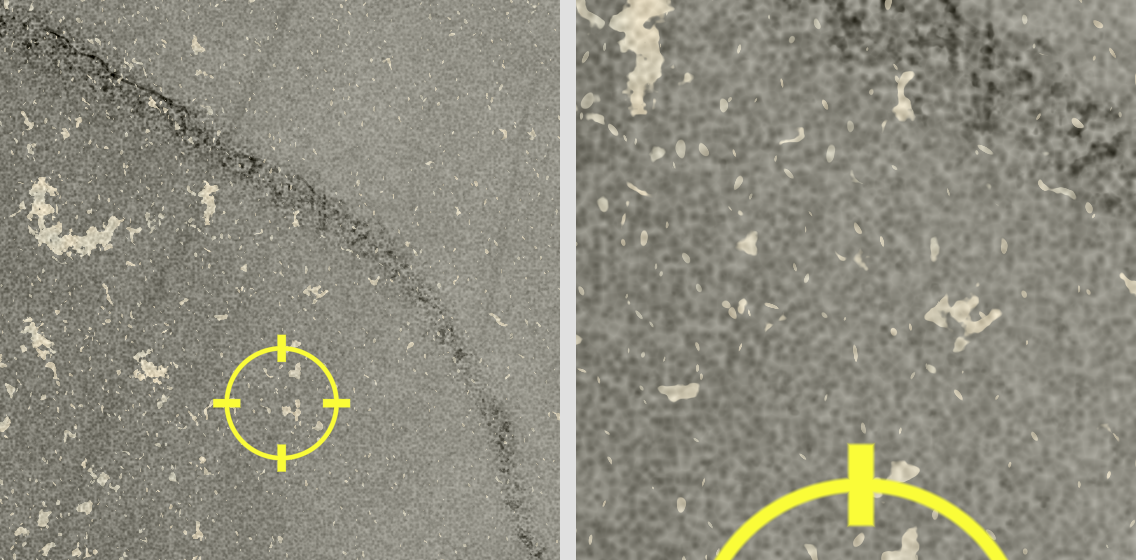
Left: the whole. Right: its middle third, enlarged.
Give the GLSL for this texture, as a Shadertoy shader.

```glsl
// Worn grey asphalt with a crumbling diagonal ridge, pale chips and a yellow reticle.
// Cellular and value noise give the grain; a curve gives the ridge; hashed cells
// scatter the chips, and distance functions draw the worn patches and the reticle.

const vec3 DARK_TINT = vec3(0.012, 0.006, -0.034);
const vec3 CHIP_GREY = vec3(0.78, 0.77, 0.70);
const vec3 CHIP_CREAM = vec3(0.90, 0.85, 0.74);
const vec3 YELLOW = vec3(0.98, 0.99, 0.22);
const float TONE_LEFT = 0.480;
const float TONE_RIGHT = 0.578;
const float GRAIN = 0.17;
const float PIT_DEPTH = 0.20;
const vec2 RETICLE_CENTER = vec2(0.503, 0.280);
const float RETICLE_RADIUS = 0.098;
const float RING_HALF_WIDTH = 0.0042;
const vec2 TICK_HALF_SIZE = vec2(0.0243, 0.0076);
const float EDGE = 0.0014;

// Worn patches as segments: start.xy, end.xy
const int PATCH_COUNT = 6;
const vec4 PATCHES[PATCH_COUNT] = vec4[](
    vec4(0.075, 0.665, 0.072, 0.590), vec4(0.072, 0.585, 0.140, 0.562),
    vec4(0.140, 0.562, 0.198, 0.598), vec4(0.250, 0.352, 0.292, 0.328),
    vec4(0.376, 0.660, 0.377, 0.615), vec4(0.056, 0.405, 0.078, 0.392));

vec2 hash2(vec2 p) {
    vec3 q = fract(p.xyx * vec3(0.1031, 0.1030, 0.0973));
    q += dot(q, q.yzx + 33.33);
    return fract((q.xx + q.yz) * q.zy);
}

float noise(vec2 p) {
    vec2 i = floor(p), f = fract(p);
    f = f * f * (3.0 - 2.0 * f);
    return mix(mix(hash2(i).x, hash2(i + vec2(1, 0)).x, f.x),
               mix(hash2(i + vec2(0, 1)).x, hash2(i + vec2(1, 1)).x, f.x), f.y);
}

float layeredNoise(vec2 p) {
    return 0.55 * noise(p) + 0.30 * noise(p * 2.1 + 17.0) + 0.15 * noise(p * 4.3 + 41.0);
}

// Distance to the nearest scattered cell point
float cellular(vec2 p) {
    vec2 cell = floor(p);
    float nearest = 2.0;
    for (int y = -1; y <= 1; y++)
    for (int x = -1; x <= 1; x++) {
        vec2 c = cell + vec2(x, y);
        nearest = min(nearest, length(c + hash2(c) - p));
    }
    return nearest;
}

// Ragged elongated chips, one candidate per cell; size is in cell units
float chips(vec2 p, float density, float size, float ragged) {
    vec2 cell = floor(p);
    float cover = 0.0;
    for (int y = -1; y <= 1; y++)
    for (int x = -1; x <= 1; x++) {
        vec2 c = cell + vec2(x, y);
        vec2 pick = hash2(c + 71.0), shape = hash2(c + 139.0);
        float angle = 1.3 * (shape.x - 0.65);
        vec2 d = p - c - hash2(c);
        d = mat2(cos(angle), sin(angle), -sin(angle), cos(angle)) * d;
        float radius = size * mix(0.3, 1.0, pick.y * pick.y);
        float dist = length(d * vec2(1.5 + 1.4 * shape.y, 1.0)) - radius + ragged * size;
        cover = max(cover, step(pick.x, density) * smoothstep(0.05, -0.05, dist));
    }
    return cover;
}

float segment(vec2 p, vec2 a, vec2 b) {
    vec2 pa = p - a, ba = b - a;
    return length(pa - ba * clamp(dot(pa, ba) / dot(ba, ba), 0.0, 1.0));
}

// Signed distance to the ridge, positive above it
float ridgeDistance(vec2 p) {
    float bend = pow(p.x, 8.4);
    float height = 0.97 - 0.6 * p.x - 0.65 * bend * p.x;
    return (p.y - height) / length(vec2(1.0, 0.6 + 6.1 * bend));
}

float reticle(vec2 p) {
    float ring = abs(length(p) - RETICLE_RADIUS) - RING_HALF_WIDTH;
    vec2 q = abs(p);
    q = vec2(max(q.x, q.y), min(q.x, q.y));
    vec2 box = abs(q - vec2(RETICLE_RADIUS, 0.0)) - TICK_HALF_SIZE;
    return min(ring, max(box.x, box.y));
}

void mainImage(out vec4 fragColor, in vec2 fragCoord) {
    vec2 uv = fragCoord / iResolution.xy;
    float broad = layeredNoise(uv * 9.0) - 0.5;
    float rough = layeredNoise(uv * 95.0) - 0.5;
    vec2 warp = vec2(noise(uv * 75.0), noise(uv * 75.0 + 53.0)) - 0.5;

    // Broad tone, ridge and soft tyre streaks
    float side = ridgeDistance(uv) + 0.025 * broad;
    float width = mix(0.052, 0.020, uv.x);
    float ridge = exp(-pow(side / width, 2.0));
    float light = smoothstep(0.05, 0.95, uv.x + 0.2 * smoothstep(-0.04, 0.06, side));
    float tone = mix(TONE_LEFT, TONE_RIGHT, light) + 0.06 * broad - 0.045 * ridge;
    tone -= 0.045 * smoothstep(0.022, 0.0, segment(uv, vec2(0.53, 1.02), vec2(0.28, 0.48)));
    tone -= 0.025 * smoothstep(0.035, 0.0, segment(uv, vec2(0.28, 0.48), vec2(0.08, 0.0)));
    tone -= 0.040 * smoothstep(0.011, 0.0, segment(uv, vec2(0.95, 0.86), vec2(0.86, 0.38)));

    // Fine grain, dark pits and the crack along the ridge
    float grain = noise(uv * 240.0) - 0.5 + 0.7 * (cellular(uv * 165.0) - 0.45);
    tone += GRAIN * grain * mix(1.15, 0.75, light) * (1.0 + 0.9 * ridge);
    float pits = smoothstep(0.08, 0.28, rough - 0.10 + 0.13 * ridge);
    tone -= PIT_DEPTH * pits * (0.35 + 0.65 * ridge);
    float crack = abs(side - 0.018 + 0.022 * (noise(uv * 28.0) - 0.5) + 0.006 * warp.x);
    float crackSpan = smoothstep(0.02, 0.10, uv.x) * smoothstep(0.62, 0.50, uv.x);
    tone -= 0.20 * smoothstep(0.004, 0.001, crack) * crackSpan * smoothstep(0.40, 0.55, noise(uv * 16.0));
    vec3 color = tone + DARK_TINT;

    // Small specks, larger chips and worn patches
    float wear = mix(0.62, 0.10, smoothstep(0.15, 0.75, uv.x + 0.7 * max(side, 0.0)));
    float specks = chips(uv * 85.0 + warp * 0.5, 0.13 + 0.12 * wear, 0.42, 0.5 * rough);
    float flakes = chips(uv * 25.0 + warp * 0.55, wear, 0.40, 1.5 * rough + 0.15);
    float patchDist = 1.0;
    for (int i = 0; i < PATCH_COUNT; i++)
        patchDist = min(patchDist, segment(uv + warp * 0.022, PATCHES[i].xy, PATCHES[i].zw));
    float worn = smoothstep(0.003, -0.002, patchDist - 0.012 + 0.042 * rough);
    vec3 chipColor = mix(CHIP_GREY, CHIP_CREAM, noise(uv * 40.0)) + 0.18 * grain;
    color = mix(color, chipColor, max(0.75 * specks, max(0.9 * flakes, worn)));

    // Reticle
    float mark = smoothstep(EDGE, -EDGE, reticle(uv - RETICLE_CENTER));
    fragColor = vec4(mix(color, YELLOW, mark), 1.0);
}
```
